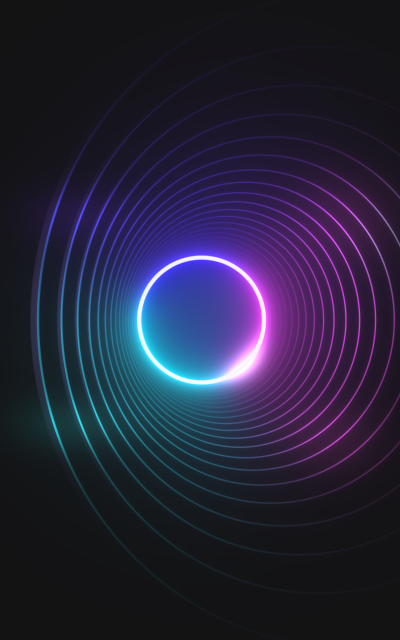
Give the GLSL for this background, as a Shadertoy shader.

```glsl
const float RING_RADIUS = 0.156;

// Soft elliptical spot of light
float spot(vec2 p, vec2 center, vec2 size) {
    vec2 d = (p - center) / size;
    return exp(-dot(d, d));
}

// Neon hue by direction: cyan lower left, blue above, magenta right
vec3 neonHue(vec2 p) {
    vec2 dir = p / max(length(p), RING_RADIUS);
    float cyan = exp(3.0 * dot(dir, vec2(-0.74, -0.67)));
    float blue = exp(3.0 * dot(dir, vec2(-0.2, 0.98)));
    float magenta = exp(3.0 * dot(dir, vec2(1.0, 0.08)));
    vec3 sum = cyan * vec3(0.08, 0.8, 0.86)
             + blue * vec3(0.22, 0.16, 0.88)
             + magenta * vec3(0.88, 0.22, 0.86);
    return sum / (cyan + blue + magenta);
}

// Signed distance estimate to an ellipse
float ellipseDistance(vec2 p, vec2 radii) {
    vec2 k = p / radii;
    float len = length(k);
    return (len - 1.0) * len / max(length(k / radii), 0.001);
}

// Receding tunnel: x = thin lines, y = wide rims on the near left side
vec2 tunnel(vec2 p, float px) {
    vec2 result = vec2(0.0);
    for (int i = 0; i < 22; i++) {
        float radius = 4.167 / (5.1 + float(i));
        float depth = radius - RING_RADIUS;
        vec2 center = vec2(depth * (0.6 - 0.08 * depth), 0.0);
        float d = ellipseDistance(p - center, radius * vec2(0.943, 1.0));
        float halfWidth = 0.0008 + 0.0022 * radius * radius;
        float line = 1.0 - smoothstep(halfWidth - 0.5 * px, halfWidth + px, abs(d));
        float bloom = 0.16 * exp(-abs(d) / 0.006);
        float strength = mix(1.0, 0.35, smoothstep(8.0, 20.0, float(i)));
        result.x += strength * (line + bloom);

        float rim = 0.035 * radius * radius * radius;
        result.y += smoothstep(-px, px, d) * (1.0 - smoothstep(rim - px, rim + px, d))
                  * smoothstep(0.0, -0.3, p.x);
    }
    return result;
}

void mainImage(out vec4 fragColor, in vec2 fragCoord) {
    float px = 1.6 / iResolution.y;
    vec2 p = (fragCoord - 0.5 * iResolution.xy) * px - vec2(0.004, 0.0);
    float dist = length(p);
    float edge = dist - RING_RADIUS;
    vec3 hue = neonHue(p);

    // Dark backdrop and wide haze
    vec3 color = vec3(0.073, 0.073, 0.079);
    float outside = smoothstep(-0.004, 0.004, edge);
    float haze = 0.62 * exp(-max(edge, 0.0) / 0.045) + 0.27 * exp(-dist * dist / 0.105);
    color += hue * haze * outside;
    color += vec3(0.06, 0.02, 0.13) * spot(p, vec2(0.12, 0.12), vec2(0.36, 0.38));

    // Lit disc, brighter toward its rim
    float rise = pow(min(dist / RING_RADIUS, 1.0), 2.5);
    vec3 disc = mix(vec3(0.17, 0.27, 0.54), hue * 0.95, 0.2 + 0.75 * rise);
    color = mix(color, disc, 1.0 - outside);

    // Colored mist on the sides of the tunnel
    float violetMist = spot(p, vec2(-0.31, 0.26), vec2(0.13, 0.07));
    float tealMist = spot(p, vec2(-0.32, -0.26), vec2(0.14, 0.065));
    float pinkMist = spot(p, vec2(0.36, 0.25), vec2(0.13, 0.11));
    float lowMist = spot(p, vec2(0.32, -0.29), vec2(0.12, 0.09));
    color += 0.13 * violetMist * vec3(0.4, 0.1, 0.9);
    color += 0.15 * tealMist * vec3(0.1, 0.75, 0.7);
    color += 0.13 * (pinkMist + lowMist) * vec3(0.9, 0.2, 0.75);

    // Tunnel lines, brightest inside the mist
    vec2 rings = tunnel(p, px);
    float light = 0.52 * exp(-dist * dist / 0.19)
                + 0.4 * (violetMist + tealMist + lowMist) + 0.5 * pinkMist
                + 0.45 * spot(p, vec2(0.4, 0.0), vec2(0.12, 0.22))
                + 0.2 * spot(p, vec2(-0.36, 0.0), vec2(0.12, 0.3));
    light *= smoothstep(0.15, 0.34, dist);
    float pale = spot(p, vec2(0.49, 0.22), vec2(0.09, 0.13));
    vec3 lineColor = mix(hue, vec3(0.6, 0.85, 0.9), 0.8 * pale);
    color += lineColor * rings.x * light;
    color += vec3(0.1, 0.065, 0.14) * rings.y * exp(-p.y * p.y / 0.08);

    // White-hot neon ring and its lower right flare
    float flare = spot(p, vec2(0.112, -0.112), vec2(0.065));
    color += vec3(0.85, 0.9, 0.85) * flare * exp(-abs(edge) / 0.025);
    color += hue * 0.45 * exp(-abs(edge) / 0.012);
    float core = 1.0 - smoothstep(0.003, 0.006 + 0.5 * px, abs(edge));
    color = mix(color, mix(vec3(1.0), hue, 0.06), core);

    fragColor = vec4(clamp(color, 0.0, 1.0), 1.0);
}
```
